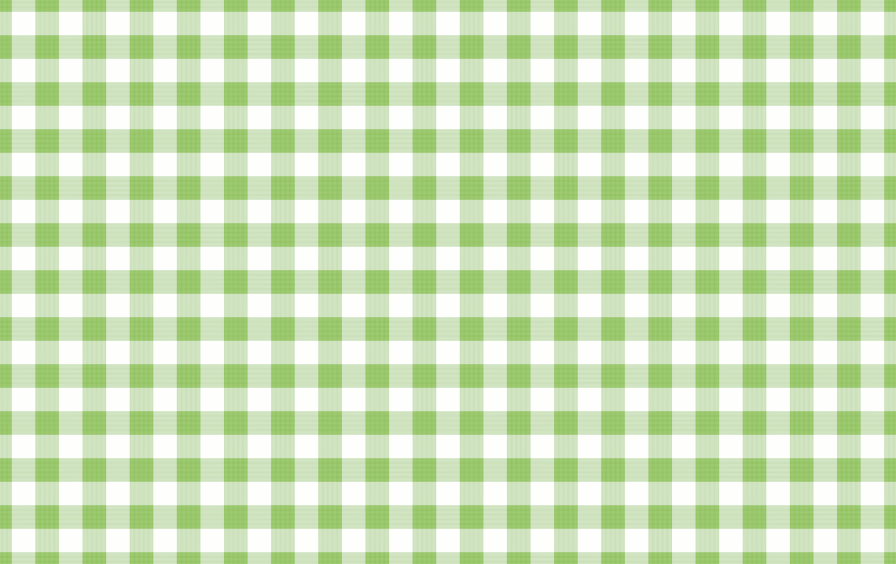
Reproduce this pattern procedurally as a Shadertoy shader.

```glsl
// Gingham cloth: translucent green bands cross on white, solid where they overlap.
// Each band is a smoothed periodic stripe; a faint thread weave tints the cloth.
// Whole repeats and periodic sines keep all four edges seamless.

const vec2  REPEATS      = vec2(19.0, 12.0);  // checks across and down
const float BAND_WIDTH   = 0.5;               // share of one repeat
const float EDGE_PIXELS  = 1.1;               // softness of band edges
const float THREADS      = 10.0;              // threads per repeat
const float THREAD_DEPTH = 0.013;
const float UNEVENNESS   = 0.35;              // thread strength variation
const vec3  WHITE = vec3(0.995, 1.0, 0.992);
const vec3  LIGHT = vec3(0.812, 0.890, 0.750);
const vec3  DARK  = vec3(0.600, 0.780, 0.420);
const float TAU = 6.28318530718;

// Coverage of bands centred on whole numbers, smoothed over the given width.
vec2 bandCoverage(vec2 cell, vec2 softness) {
    vec2 fromCentre = abs(fract(cell + 0.5) - 0.5);
    return clamp(0.5 + (0.5 * BAND_WIDTH - fromCentre) / softness, 0.0, 1.0);
}

// Slow wrapping variation in thread strength, built from layered sines.
vec2 threadStrength(vec2 uv) {
    vec2 wave = sin(TAU * (3.0 * uv + 2.0 * uv.yx))
              + sin(TAU * (7.0 * uv - 5.0 * uv.yx) + 1.7);
    return 1.0 + 0.5 * UNEVENNESS * wave;
}

void mainImage(out vec4 fragColor, in vec2 fragCoord) {
    vec2 uv = fragCoord / iResolution.xy;
    vec2 cell = uv * REPEATS;
    vec2 pixel = REPEATS / iResolution.xy;

    // Count the bands over this point: none, one or both
    vec2 band = bandCoverage(cell, EDGE_PIXELS * pixel);
    float layers = band.x + band.y;
    vec3 cloth = mix(WHITE, LIGHT, min(layers, 1.0));
    cloth = mix(cloth, DARK, max(layers - 1.0, 0.0));

    // Fine threads, faded where they are too small to resolve
    vec2 visible = 1.0 - smoothstep(0.3, 0.6, THREADS * pixel);
    vec2 threads = cos(TAU * THREADS * cell) * threadStrength(uv) * visible;
    float weave = dot(threads, band) * THREAD_DEPTH;
    cloth += weave * vec3(1.0, 0.6, 1.3);

    fragColor = vec4(clamp(cloth, 0.0, 1.0), 1.0);
}
```
